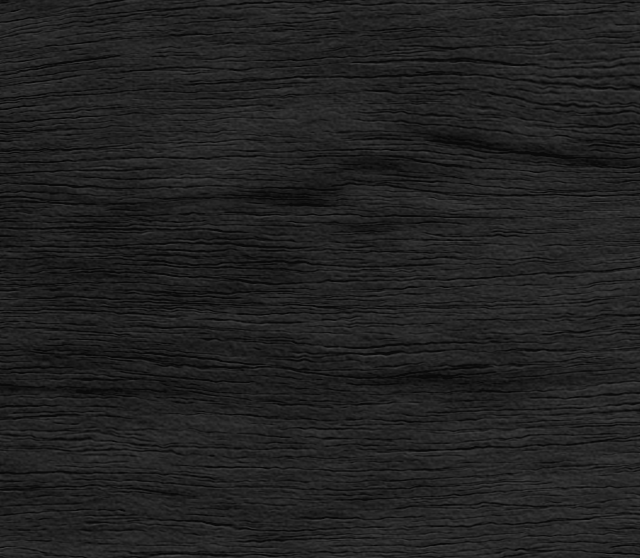
Reproduce this texture procedurally as a WebGL 1 fragment shader.

```glsl
precision highp float;
uniform vec2 u_resolution;

float hash(vec2 p) {
  vec3 q = fract(vec3(p.xyx) * 0.1031);
  q += dot(q, q.yzx + 33.33);
  return fract((q.x + q.y) * q.z);
}

float noise(vec2 p) {
  vec2 i = floor(p), f = fract(p);
  f = f * f * (3.0 - 2.0 * f);
  return mix(mix(hash(i), hash(i + vec2(1.0, 0.0)), f.x),
             mix(hash(i + vec2(0.0, 1.0)), hash(i + 1.0), f.x), f.y);
}

float fbm(vec2 p) {
  float sum = 0.0, amp = 0.5;
  for (int i = 0; i < 4; i++) {
    sum += amp * noise(p);
    p = p * 2.03 + 17.3;
    amp *= 0.5;
  }
  return sum / 0.9375;
}

// Tapering, broken cracks, one wandering along each horizontal lane
float grooves(vec2 q, float lanes, float width, float breaks) {
  float v = q.y * lanes;
  float id = floor(v);
  float centre = 0.2 + 0.6 * noise(vec2(q.x * 6.0, id * 5.0 + lanes));
  float dist = abs(fract(v) - centre) / lanes;
  float along = q.x + hash(vec2(id, lanes)) * 30.0;
  float fade = 0.68 * noise(vec2(along * breaks, id * 3.0))
             + 0.32 * noise(vec2(along * breaks * 7.0, id * 7.0));
  fade = smoothstep(0.38, 0.68, fade);
  return fade * (1.0 - smoothstep(0.0, width * (0.5 + 0.5 * fade), dist));
}

float cracks(vec2 q) {
  return grooves(q, 36.0, 0.0033, 4.0) + 0.8 * grooves(q + 3.7, 59.0, 0.0028, 7.0)
       + 0.65 * grooves(q + 8.1, 93.0, 0.0025, 12.0);
}

// Surface height: cracks, fibres and a slanted leathery pebble
float relief(vec2 q) {
  float fibre = noise(q * vec2(38.0, 230.0));
  float pebble = noise(vec2(q.x * 125.0 + q.y * 90.0, q.y * 215.0 - q.x * 40.0));
  return 0.5 * fibre + 0.75 * pebble - 0.6 * cracks(q);
}

// Soft sloping dark stain
float stain(vec2 p, vec2 centre, vec2 size, float slope) {
  vec2 d = p - centre;
  d.y -= slope * d.x;
  d /= size;
  return exp(-dot(d, d));
}

void main() {
  vec2 p = gl_FragCoord.xy / u_resolution.y;

  // Bend the grain: gentle waves, rising at the upper left, sinking at the right
  vec2 q = p;
  q.y += 0.036 * (noise(p * vec2(1.6, 3.2) + 4.0) - 0.5);
  q.y += 0.012 * (noise(p * vec2(5.0, 12.0)) - 0.5);
  q.y += 0.004 * (noise(p * vec2(24.0, 45.0)) - 0.5);
  q.y += 0.003 * (noise(p * vec2(75.0, 70.0)) - 0.5);
  q.y += 0.07 * exp(-2.5 * p.x) * smoothstep(0.55, 1.0, p.y);
  q.y += 0.06 * smoothstep(0.6, 1.15, p.x) * stain(p, vec2(1.0, 0.72), vec2(0.8, 0.14), 0.0);

  // Broad tone and fine streaks
  float tone = 0.133 + 0.08 * (fbm(q * vec2(2.5, 9.0) + 2.0) - 0.5);
  tone += 0.08 * (fbm(q * vec2(12.0, 85.0)) - 0.5);
  tone += 0.045 * (noise(p * vec2(230.0, 300.0)) - 0.5);
  tone += 0.016 * smoothstep(0.3, 1.1, p.x) + 0.008 * smoothstep(0.75, 0.95, p.y);
  tone -= 0.018 * stain(p, vec2(0.25, 0.5), vec2(0.35, 0.16), 0.0);

  // Charred streaks, frayed into strands along the grain
  float frayed = smoothstep(0.4, 0.58, fbm(q * vec2(12.0, 75.0) + 9.0));
  vec2 s = p + vec2(0.0, 0.035 * (fbm(p * vec2(9.0, 16.0)) - 0.5));
  float char = stain(s, vec2(0.84, 0.742), vec2(0.12, 0.016), -0.14)
             + 0.9 * stain(s, vec2(1.06, 0.708), vec2(0.16, 0.011), -0.06)
             + stain(s, vec2(0.52, 0.645), vec2(0.14, 0.02), 0.0)
             + 0.75 * stain(s, vec2(0.66, 0.695), vec2(0.15, 0.022), -0.05)
             + 0.65 * stain(s, vec2(0.72, 0.6), vec2(0.16, 0.012), 0.0)
             + 0.6 * stain(s, vec2(0.1, 0.638), vec2(0.25, 0.01), 0.0)
             + 0.9 * stain(s, vec2(0.1, 0.298), vec2(0.2, 0.006), -0.03)
             + 0.5 * stain(s, vec2(0.85, 0.32), vec2(0.22, 0.012), 0.03)
             + 0.3 * stain(s, vec2(0.25, 0.48), vec2(0.2, 0.04), 0.0);
  char = min(char, 1.0);
  tone -= 0.09 * char * mix(0.25, 1.0, max(frayed, char * char));

  // Light from above catches the lower lip of each crack
  float lit = relief(q) - relief(q + vec2(0.0007, 0.0024));
  tone += 0.083 * lit * (1.0 - 0.6 * char);
  tone -= 0.064 * min(cracks(q), 1.2);

  gl_FragColor = vec4(vec3(clamp(tone, 0.035, 0.32)), 1.0);
}
```
